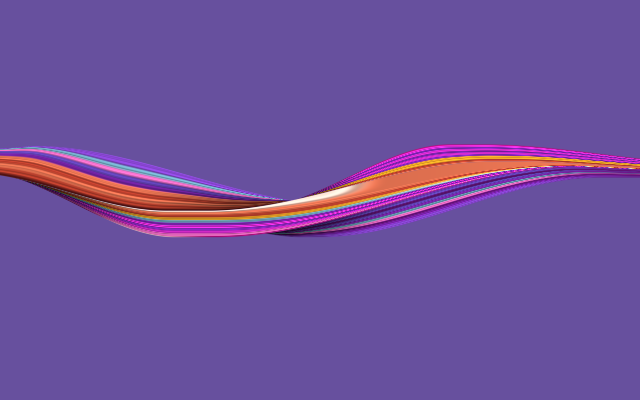
Write a Shadertoy shader that draws this background.

```glsl
const vec3 BACKDROP = vec3(0.404, 0.312, 0.62);
const vec3 VIOLET = vec3(0.53, 0.27, 0.82);
const vec3 INDIGO = vec3(0.39, 0.27, 0.73);
const vec3 PURPLE = vec3(0.48, 0.14, 0.68);
const vec3 PLUM = vec3(0.38, 0.07, 0.46);
const vec3 MAGENTA = vec3(0.87, 0.17, 0.83);
const vec3 CRIMSON = vec3(0.70, 0.05, 0.50);
const vec3 PINK = vec3(0.87, 0.40, 0.72);
const vec3 TEAL = vec3(0.43, 0.66, 0.75);
const vec3 GOLD = vec3(0.88, 0.62, 0.14);
const vec3 CORAL = vec3(0.90, 0.45, 0.32);
const vec3 RUST = vec3(0.71, 0.24, 0.17);
const vec3 UMBER = vec3(0.33, 0.08, 0.08);
const vec3 CREAM = vec3(1.0, 0.91, 0.85);

const float STRAND_COUNT = 34.0;
const float STRAND_DEPTH = 0.42;
const float BAND_SOFTNESS = 0.28;
const int LAST_BAND = 10;

const vec3 LEFT_BANDS[11] = vec3[11](VIOLET, VIOLET, TEAL, PINK, INDIGO,
    PURPLE, CORAL, RUST, CORAL, RUST, UMBER);
const vec3 FRONT_BANDS[11] = vec3[11](CREAM, CORAL, RUST, GOLD, TEAL,
    PURPLE, MAGENTA, PURPLE, MAGENTA, PINK, CRIMSON);
const vec3 CREST_BANDS[11] = vec3[11](CRIMSON, MAGENTA, PURPLE, MAGENTA, PURPLE,
    MAGENTA, PURPLE, GOLD, GOLD, RUST, CORAL);
const vec3 RIGHT_BANDS[11] = vec3[11](PURPLE, INDIGO, PLUM, INDIGO, PURPLE,
    TEAL, PINK, PLUM, PURPLE, VIOLET, VIOLET);

vec2 gradientAt(vec2 cell) {
    float h = fract(sin(dot(cell, vec2(127.1, 311.7))) * 43758.5);
    return vec2(cos(6.2832 * h), sin(6.2832 * h));
}

float gradientNoise(vec2 p) {
    vec2 i = floor(p), f = fract(p);
    vec2 w = f * f * (3.0 - 2.0 * f);
    vec2 e = vec2(1.0, 0.0);
    float low = mix(dot(gradientAt(i), f), dot(gradientAt(i + e), f - e), w.x);
    float high = mix(dot(gradientAt(i + e.yx), f - e.yx),
                     dot(gradientAt(i + 1.0), f - 1.0), w.x);
    return mix(low, high, w.y);
}

// Colour bands across a ribbon, with fine strands running along it
vec3 strands(vec3 bands[11], float across, float along, float seed) {
    float t = clamp(across, 0.0, 0.9999) * float(LAST_BAND);
    int i = int(t);
    float blend = smoothstep(0.5 - BAND_SOFTNESS, 0.5 + BAND_SOFTNESS, fract(t));
    vec3 color = mix(bands[i], bands[i + 1], blend);
    float grain = gradientNoise(vec2(across * STRAND_COUNT + seed, along * 2.0));
    return color * (1.0 + STRAND_DEPTH * grain);
}

// Position across a ribbon: 0 at its top edge, 1 at its bottom edge
float acrossRibbon(float y, float top, float bottom) {
    return clamp((top - y) / max(top - bottom, 0.0005), 0.0, 1.0);
}

float coverage(float y, float top, float bottom) {
    float soft = 0.75 / iResolution.y;
    return smoothstep(-soft, soft, top - y) * smoothstep(-soft, soft, y - bottom);
}

void mainImage(out vec4 fragColor, in vec2 fragCoord) {
    vec2 uv = fragCoord / iResolution.xy;
    float x = uv.x, y = uv.y;

    // Edges of the twisted ribbons
    float leftTop = 0.629 + 0.006 * smoothstep(0.0, 0.06, x)
        - 0.148 * smoothstep(0.052, 0.54, x);
    float crease = 0.569 - 0.096 * smoothstep(-0.052, 0.26, x)
        + 0.123 * smoothstep(0.325, 0.768, x) - 0.015 * smoothstep(0.807, 1.04, x);
    float frontBottom = 0.573 - 0.166 * smoothstep(-0.039, 0.273, x)
        + 0.176 * smoothstep(0.338, 0.898, x) - 0.008 * smoothstep(0.885, 1.04, x);
    float crestTop = 0.479 + 0.160 * smoothstep(0.39, 0.703, x)
        - 0.050 * smoothstep(0.755, 1.133, x);
    float rightBottom = 0.428 - 0.021 * smoothstep(0.35, 0.47, x)
        + 0.149 * smoothstep(0.501, 0.938, x);

    vec3 color = BACKDROP;

    // Lower right ribbon, emerging from shadow
    float v = acrossRibbon(y, frontBottom, rightBottom);
    vec3 ribbon = strands(RIGHT_BANDS, v, x, 3.0);
    ribbon *= mix(0.25, 1.0, smoothstep(0.42, 0.68, x + 0.08 * v));
    ribbon = mix(ribbon, PLUM, 0.65 * smoothstep(0.8, 1.0, x));
    color = mix(color, ribbon, coverage(y, frontBottom, rightBottom) * step(0.36, x));

    // Upper left ribbon, folding into the crease
    v = acrossRibbon(y, leftTop, crease);
    v = pow(v, mix(0.46, 1.0, smoothstep(0.0, 0.2, x)));
    ribbon = strands(LEFT_BANDS, v, x, 11.0);
    ribbon *= 1.0 - 0.5 * smoothstep(0.2, 0.44, x) * smoothstep(0.1, 0.7, v);
    color = mix(color, ribbon, coverage(y, leftTop, crease) * step(x, 0.5));

    // Upper right crest
    v = acrossRibbon(y, crestTop, crease);
    ribbon = strands(CREST_BANDS, v, x, 23.0);
    ribbon *= mix(0.4, 1.0, smoothstep(0.46, 0.58, x));
    color = mix(color, ribbon, coverage(y, crestTop, crease) * smoothstep(0.42, 0.45, x));

    // Front ribbon, its warm bands widening to the right
    float edge = acrossRibbon(y, crease, frontBottom);
    v = pow(edge, mix(1.0, 3.4, smoothstep(0.325, 0.73, x)));
    ribbon = strands(FRONT_BANDS, mix(v, max(v, 0.09), smoothstep(0.5, 0.62, x)), x, 37.0);
    ribbon *= mix(0.3, 1.0, smoothstep(0.05, 0.26, x));
    float sheen = exp(-pow((v - 0.36) / 0.06, 2.0)) * smoothstep(0.5, 0.78, x);
    float rim = smoothstep(0.92, 1.0, edge) * smoothstep(0.13, 0.2, x)
        * (1.0 - smoothstep(0.25, 0.34, x));
    ribbon = mix(ribbon, CREAM, max(0.8 * sheen, 0.75 * rim));
    color = mix(color, ribbon, coverage(y, crease, frontBottom));

    fragColor = vec4(clamp(color, 0.0, 1.0), 1.0);
}
```
